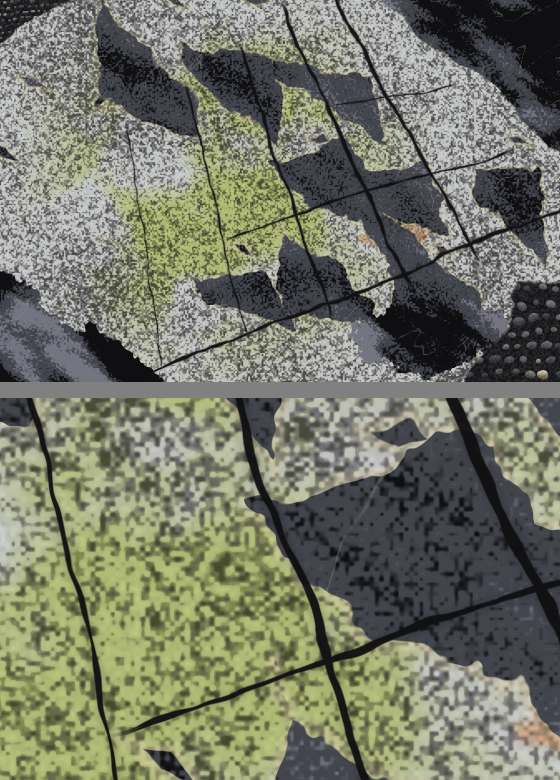
Top, the full canvas; bottom, a detail of the centre.
Reproduce this texture procedurally as a Shadertoy shader.

```glsl
// Granite boulder with dark angular inclusions, cracks, moss, rust and pebbles.

const vec3 PALE = vec3(0.71, 0.72, 0.72);
const vec3 SAND = vec3(0.56, 0.56, 0.53);
const vec3 SLATE = vec3(0.46, 0.46, 0.51);
const vec3 OLIVE = vec3(0.37, 0.37, 0.34);
const vec3 CHARCOAL = vec3(0.26, 0.27, 0.30);
const vec3 BLACK = vec3(0.06, 0.06, 0.07);
const vec3 CREAM = vec3(0.74, 0.70, 0.57);
const vec3 RUST = vec3(0.62, 0.42, 0.29);
const vec3 MOSS_TINT = vec3(0.90, 0.95, 0.60);
// Sizes in canvas heights, frequencies per height
const float GRAIN_FREQ = 230.0;
const float PEBBLE_FREQ = 27.0;
const float SPLINTER_FREQ = 6.5;
const float SPLINTER_SHARE = 0.4;
const vec2 BLOCK_SIZE = vec2(0.125, 0.066);
const float RAGGED = 0.05;

float hash(vec2 p) {
  vec3 q = fract(p.xyx * 0.1031);
  q += dot(q, q.yzx + 33.33);
  return fract((q.x + q.y) * q.z);
}

vec2 hash2(vec2 p) { return vec2(hash(p), hash(p + 31.0)); }

float noise(vec2 p) {
  vec2 i = floor(p), f = fract(p);
  f = f * f * (3.0 - 2.0 * f);
  return mix(mix(hash(i), hash(i + vec2(1, 0)), f.x),
             mix(hash(i + vec2(0, 1)), hash(i + 1.0), f.x), f.y);
}

float fbm(vec2 p) {
  float sum = 0.0, amp = 0.533;
  for (int i = 0; i < 4; i++) {
    sum += amp * noise(p);
    p = mat2(1.6, 1.2, -1.2, 1.6) * p + 17.3;
    amp *= 0.5;
  }
  return sum;
}

vec2 warp(vec2 p, float amount) {
  return p + amount * (vec2(fbm(p * 8.0 + 3.0), fbm(p * 8.0 + 60.0)) - 0.5);
}

vec2 turn(vec2 p, float a) {
  return vec2(cos(a) * p.x + sin(a) * p.y, cos(a) * p.y - sin(a) * p.x);
}

float inside(float d, float soft) { return 1.0 - smoothstep(-soft, soft, d); }

// Tapered, skewed blocks in three staggered rows
float blocks(vec2 p) {
  float d = 1.0;
  for (int i = 0; i < 9; i++) {
    float row = float(i / 3), col = float(i % 3);
    vec2 id = vec2(col, row) + 5.0;
    vec2 centre = vec2(0.36 + 0.8 * row - 0.335 * row * row + 0.25 * col, 0.78 - 0.26 * row);
    centre += 0.07 * (hash2(id) - 0.5);
    vec2 size = BLOCK_SIZE * (0.75 + 0.5 * hash2(id + 7.0));
    vec2 q = turn(p - centre, -0.05 - 0.5 * hash(id + 3.0));
    float taper = 1.0 - 0.5 * q.x / size.x * sign(hash(id + 19.0) - 0.5);
    d = min(d, max(abs(q.x + 0.5 * q.y) - size.x, abs(q.y) - size.y * taper));
  }
  return d;
}

// Thin slivers, one at most per cell
float splinters(vec2 p) {
  float d = 1.0;
  for (int k = 0; k < 9; k++) {
    vec2 id = floor(p * SPLINTER_FREQ) + vec2(k % 3, k / 3) - 1.0;
    if (hash(id + 41.0) > SPLINTER_SHARE) continue;
    vec2 q = p - (id + hash2(id + 2.0)) / SPLINTER_FREQ;
    q = abs(turn(q, -0.7 * hash(id + 4.0)));
    d = min(d, 0.3 * q.x + q.y - 0.006 - 0.008 * hash(id + 6.0));
  }
  return d;
}

// A steep family leaning right and a shallow family rising right
float cracks(vec2 p, float soft) {
  float cover = 0.0, swell = 0.5 + noise(p * 35.0);
  vec2 w = warp(p, 0.03);
  for (int i = 0; i < 8; i++) {
    bool steep = i < 5;
    float n = float(steep ? i : i - 5);
    float lean = steep ? 0.15 + 0.1 * n : 0.4 - 0.1 * n;
    float d = steep ? w.x - 0.34 - 0.19 * n + lean * (w.y - 0.6)
                    : w.y - 0.264 - 0.24 * n - lean * (w.x - 1.0);
    float span = steep ? max(0.04 + 0.07 * n - w.y, w.y - 0.66 - 0.11 * n)
                       : max(0.32 + 0.28 * n - w.x, w.x - 1.5 + 0.16 * n);
    float width = steep ? 0.0012 + 0.001 * min(n, 3.0) : 0.004 - 0.0012 * n;
    d = abs(d) / sqrt(1.0 + lean * lean) - width * swell;
    cover = max(cover, inside(d, soft) * inside(span, 0.02));
  }
  return cover;
}

vec3 graniteColour(float t) {
  vec3 c = mix(OLIVE, SLATE, smoothstep(0.25, 0.37, t));
  c = mix(c, SAND, smoothstep(0.39, 0.48, t));
  return mix(c, PALE, smoothstep(0.50, 0.62, t)) + 0.2 * (t - 0.5);
}

vec3 pebbles(vec2 p, float grain) {
  p.x += 0.5 * mod(floor(p.y), 2.0);
  vec2 id = floor(p), q = fract(p) - 0.5 - 0.24 * (hash2(id) - 0.5);
  vec3 stone = mix(SLATE, CREAM, hash(id + 22.0));
  stone = mix(CHARCOAL, stone, pow(hash(id + 27.0), 2.0));
  stone *= 0.7 + 1.1 * q.y + 0.3 * grain;
  float d = length(q * vec2(0.9, 1.15)) - 0.18 - 0.2 * hash(id + 15.0);
  return mix(BLACK + 0.12 * grain, stone, inside(d, 0.05));
}

void mainImage(out vec4 fragColor, in vec2 fragCoord) {
  vec2 p = fragCoord / iResolution.y, w = warp(p, 0.06);
  float soft = 1.0 / iResolution.y;
  float fine = noise(p * GRAIN_FREQ), coarse = noise(p * GRAIN_FREQ * 0.48 + 70.0);
  float rough = fbm(p * 16.0 + 9.0);

  // Granite with moss and rust
  float tone = 0.6 * fine + 0.4 * coarse + 0.45 * (fbm(p * 4.0) - 0.5);
  vec3 colour = graniteColour(tone);
  float moss = smoothstep(0.40, 0.65, fbm(p * 5.0 + 30.0) + 0.2 * (rough - 0.5));
  moss *= 1.0 - smoothstep(0.2, 0.6, length(p - vec2(0.58, 0.52)));
  colour *= mix(vec3(1), MOSS_TINT, moss);
  float rust = length(p - vec2(1.08, 0.44)) - 0.07 + 0.3 * (rough - 0.5);
  colour = mix(colour, RUST * (0.7 + 0.7 * fine), 0.75 * inside(rust, 0.025));

  // Dark inclusions and outer ledges
  float ragged = RAGGED * (rough - 0.5) + 0.006 * (coarse - 0.5);
  float inclusion = min(blocks(w) + ragged, splinters(w) + 0.2 * ragged);
  float ledge = dot(w - vec2(0.0, 0.31), vec2(0.585, 0.81));
  ledge = min(ledge, 0.1 * length((w - vec2(1.13, 0.12)) / vec2(0.2, 0.1)) - 0.1);
  ledge = min(ledge + 2.0 * ragged, dot(vec2(1) - w, vec2(0.64, 0.77)));
  float outer = inside(ledge, 0.01);
  colour = mix(colour, CREAM * (0.75 + 0.45 * fine), 0.55 * inside(inclusion - 0.008, 0.007));

  // Streaked sheen and pale veins on the dark rock
  float sheen = fbm(turn(p, -0.65) * vec2(5.0, 13.0)) - 0.5;
  sheen = 0.5 + sheen * mix(0.5, 1.7, outer) + 0.25 * (fine - 0.5);
  sheen -= 0.05 * outer + 0.06 * (1.0 - smoothstep(0.2, 0.45, p.y));
  vec3 slab = mix(BLACK, CHARCOAL, smoothstep(0.33, 0.50, sheen));
  slab = mix(slab, SLATE, smoothstep(0.57, 0.76, sheen));
  float vein = abs(fbm(turn(p, 0.9) * vec2(3.0, 9.0) + 40.0) - 0.5);
  slab = mix(slab, SAND, 0.45 * inside(vein - 0.004, 0.005) * smoothstep(0.4, 0.6, rough));
  colour = mix(colour, slab, inside(min(inclusion, ledge), 1.2 * soft));

  // Cracks with stained sides
  colour *= 1.0 - 0.25 * cracks(p, 0.009);
  colour = mix(colour, BLACK, 0.95 * cracks(p, soft));

  // Loose stones in two corners
  float shore = max(1.23 + 0.55 * w.y - w.x, w.y - 0.25);
  float gravel = dot(w - vec2(0.0, 0.89), vec2(0.51, -0.86));
  vec2 s = warp(p, 0.03) * PEBBLE_FREQ;
  colour = mix(colour, pebbles(s, fine), inside(shore, 0.006));
  colour = mix(colour, pebbles(s * 2.2, fine), inside(gravel, 0.004));
  fragColor = vec4(clamp(colour, 0.0, 1.0), 1.0);
}
```
